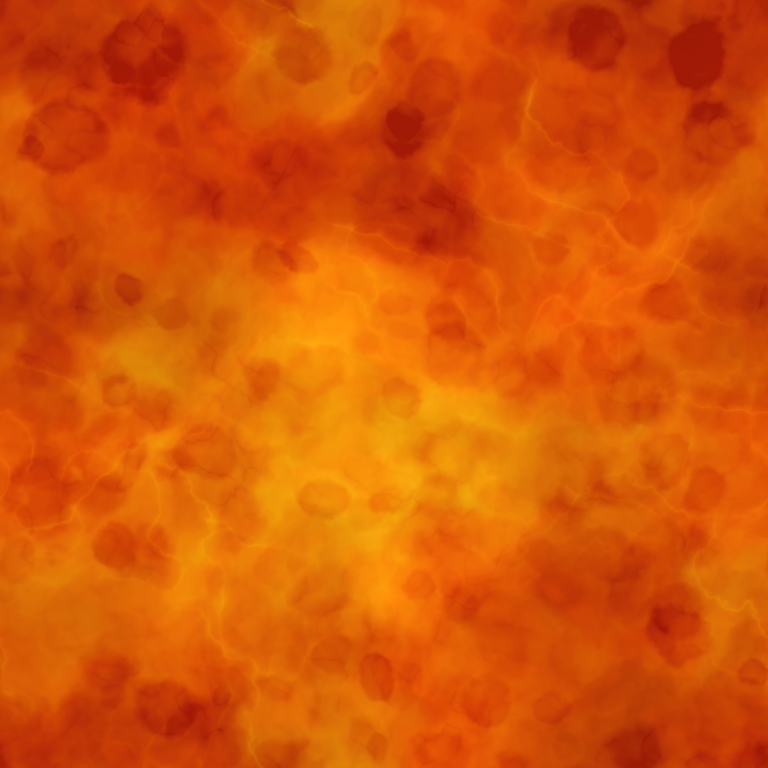
Reproduce this texture procedurally as a Shadertoy shader.

```glsl
// Seamless molten fire: a broad glowing belt and warped clouds, dimmed by soft
// round blobs and threaded with thin bright wisps and fine dark cracks.
// The summed heat picks a colour from an ember ramp; all noise wraps at the edges.

#define BELT_HEIGHT 0.40
#define BELT_GLOW 0.72
#define CLOUD_PERIOD 4.0
#define CLOUD_AMOUNT 1.15
#define LARGE_BLOBS 9.0
#define SMALL_BLOBS 16.0
#define BLOB_DARKNESS 0.95
#define WISP_AMOUNT 0.60
#define CRACK_AMOUNT 0.34
#define WARP_AMOUNT 0.035
#define TINT_AMOUNT 0.05

const float TAU = 6.28319;
// Whole-number matrix: turns and scales the octaves while keeping them tileable
const mat2 TURN = mat2(2.0, 1.0, -1.0, 2.0);

vec3 hash3(vec2 cell, float seed) {
    vec3 p = fract((cell.xyx + seed * 17.37 + 3.1) * vec3(0.1031, 0.1030, 0.0973));
    p += dot(p, p.yxz + 33.33);
    return fract((p.xxy + p.yzz) * p.zyx);
}

// Wrapping value noise, from -1 to 1
float noise(vec2 uv, float period, float seed) {
    vec2 g = uv * period, i = floor(g), f = g - i;
    vec2 s = f * f * f * (f * (f * 6.0 - 15.0) + 10.0);
    vec2 lo = mod(i, period), hi = mod(i + 1.0, period);
    float bottom = mix(hash3(lo, seed).x, hash3(vec2(hi.x, lo.y), seed).x, s.x);
    float top = mix(hash3(vec2(lo.x, hi.y), seed).x, hash3(hi, seed).x, s.x);
    return 2.0 * mix(bottom, top, s.y) - 1.0;
}

float fbm(vec2 uv, float period, float seed) {
    float sum = 0.0, amp = 1.0;
    for (int k = 0; k < 5; k++) {
        sum += amp * noise(uv, period, seed + float(k));
        uv = TURN * uv;
        amp *= 0.52;
    }
    return sum;
}

vec2 warp(vec2 uv, float period, float seed) {
    return vec2(fbm(uv, period, seed), fbm(uv, period, seed + 7.0));
}

// Thin lines along the zero contour of warped noise
float ridge(vec2 uv, float period, float seed, float sharpness) {
    return pow(1.0 - abs(noise(TURN * uv, period, seed)), sharpness);
}

// Overlapping soft discs, one per jittered cell, each with its own darkness
float blobs(vec2 uv, float count, float seed) {
    vec2 g = uv * count, base = floor(g);
    float shade = 0.0;
    for (int y = -1; y <= 1; y++)
    for (int x = -1; x <= 1; x++) {
        vec2 cell = base + vec2(x, y);
        vec3 rnd = hash3(mod(cell, count), seed);
        vec3 look = hash3(mod(cell, count), seed + 1.0);
        float radius = mix(0.36, 0.72, look.x);
        float d = length(g - cell - mix(vec2(0.15), vec2(0.85), rnd.xy)) / radius;
        float softness = mix(0.25, 0.75, look.y);
        float disc = 1.0 - smoothstep(1.0 - softness, 1.0, d);
        shade += rnd.z * disc * (0.8 + 0.2 * d);
    }
    return shade;
}

// Ember ramp from deep red to yellow, one step per unit
vec3 emberColor(float heat) {
    vec3 ramp[8] = vec3[8](
        vec3(0.64, 0.10, 0.02), vec3(0.73, 0.18, 0.03),
        vec3(0.80, 0.25, 0.02), vec3(0.85, 0.33, 0.02),
        vec3(0.90, 0.42, 0.03), vec3(0.93, 0.50, 0.03),
        vec3(0.96, 0.60, 0.04), vec3(0.99, 0.70, 0.08));
    float x = clamp(heat, 0.0, 6.999);
    int step0 = int(x);
    return mix(ramp[step0], ramp[step0 + 1], fract(x));
}

void mainImage(out vec4 fragColor, in vec2 fragCoord) {
    vec2 uv = fragCoord / iResolution.xy;
    vec2 drift = warp(uv, 5.0, 1.0);
    vec2 p = uv + WARP_AMOUNT * drift;
    vec2 fine = uv + 0.3 * WARP_AMOUNT * warp(uv, 13.0, 21.0);

    // Broad glow and clouds
    vec2 q = uv + 0.08 * drift;
    float heat = BELT_GLOW * cos(TAU * (q.y - BELT_HEIGHT))
               + 0.5 * BELT_GLOW * cos(TAU * (q.x - 0.45));
    heat += CLOUD_AMOUNT * fbm(p, CLOUD_PERIOD, 40.0);

    // Dark round blobs at two sizes
    float dark = blobs(fine, LARGE_BLOBS, 60.0) + 0.75 * blobs(fine, SMALL_BLOBS, 70.0);
    heat += BLOB_DARKNESS * (0.5 - dark);

    // Bright wisps in patches, fine cracks mostly inside the blobs
    float patches = smoothstep(-0.4, 0.6, noise(p, 6.0, 80.0));
    float wisps = ridge(p, 4.0, 81.0, 14.0) + 0.7 * ridge(fine, 7.0, 82.0, 10.0);
    heat += WISP_AMOUNT * (patches * wisps - 0.1);
    float cracks = ridge(fine, 15.0, 83.0, 6.0);
    heat -= CRACK_AMOUNT * (cracks - 0.25) * smoothstep(0.1, 1.0, dark);

    // Colour with a slow drift between redder and yellower embers
    vec3 color = emberColor(heat / 0.65 + 3.15);
    float tint = TINT_AMOUNT * fbm(p, 5.0, 90.0);
    color *= vec3(1.0 + tint, 1.0 - tint, 1.0);
    fragColor = vec4(clamp(color, 0.0, 1.0), 1.0);
}
```
